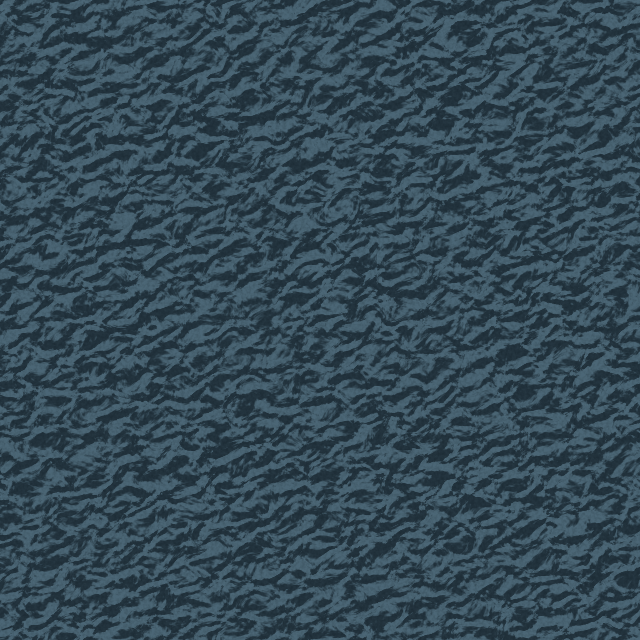
A WebGL 2 fragment shader for this texture:

```glsl
#version 300 es
precision highp float;
// Rough blue-grey stucco: ragged, slanted bumps lit from above.

uniform vec2 u_resolution;
out vec4 fragColor;

const vec3 SHADOW_COLOR = vec3(0.130, 0.194, 0.234);
const vec3 LIT_COLOR = vec3(0.283, 0.386, 0.444);
const float SLANT = 0.36;                     // radians, rising to the right
const vec2 BUMP_FREQUENCY = vec2(38.0, 56.0); // along and across the slant
const vec2 LIGHT_STEP = vec2(-0.0016, 0.0058);

// Integer hash of a lattice point, mapped to 0..1.
float hash(vec2 cell) {
    uvec2 k = uvec2(ivec2(cell)) * uvec2(1597u, 3571u);
    uint n = (k.x ^ (k.y << 7)) + k.y;
    n = (n ^ (n >> 15)) * 73244475u;
    n = (n ^ (n >> 15)) * 73244475u;
    n ^= n >> 16;
    return float(n & 65535u) / 65535.0;
}

float cornerRamp(vec2 cell, vec2 offset) {
    float angle = 6.28319 * hash(cell);
    return dot(vec2(cos(angle), sin(angle)), offset);
}

// Gradient noise, roughly -0.7..0.7.
float gradientNoise(vec2 p) {
    vec2 cell = floor(p);
    vec2 f = p - cell;
    vec2 w = f * f * f * (f * (f * 6.0 - 15.0) + 10.0);
    vec2 e = vec2(1.0, 0.0);
    float low = mix(cornerRamp(cell, f), cornerRamp(cell + e.xy, f - e.xy), w.x);
    float high = mix(cornerRamp(cell + e.yx, f - e.yx), cornerRamp(cell + e.xx, f - e.xx), w.x);
    return mix(low, high, w.y);
}

float fractalNoise(vec2 p, int octaves, float gain) {
    float sum = 0.0;
    float amplitude = 1.0;
    for (int i = 0; i < octaves; i++) {
        sum += amplitude * gradientNoise(p);
        p = mat2(1.76, 0.95, -0.95, 1.76) * p + 17.3;
        amplitude *= gain;
    }
    return sum;
}

vec2 rotate(vec2 p, float angle) {
    float c = cos(angle);
    float s = sin(angle);
    return vec2(c * p.x + s * p.y, c * p.y - s * p.x);
}

// Height of the plaster: warped bumps on top of broader swells.
float plasterHeight(vec2 uv) {
    vec2 p = rotate(uv, SLANT) * BUMP_FREQUENCY;
    vec2 warp = vec2(gradientNoise(p * 0.6 + 41.0), gradientNoise(p * 0.6 + 83.0));
    return fractalNoise(p + 0.7 * warp, 4, 0.52) + 0.35 * gradientNoise(p * 0.45 + 9.0);
}

void main() {
    vec2 uv = gl_FragCoord.xy / min(u_resolution.x, u_resolution.y);

    // Slopes facing the light brighten, hollows and lee sides darken.
    float height = plasterHeight(uv);
    float slope = height - plasterHeight(uv + LIGHT_STEP);
    float relief = 0.55 * height + 0.75 * slope;

    // Slow drift in how strongly the bumps stand out.
    float contrast = 1.0 + 0.35 * gradientNoise(uv * vec2(4.0, 6.0) + 5.0);
    float tone = smoothstep(-0.25, 0.25, relief * contrast);

    // Fine sandy grain, stronger on the lit caps.
    float grain = fractalNoise(uv * 170.0 + 31.0, 2, 0.6);
    tone += grain * mix(0.16, 0.27, tone);

    fragColor = vec4(mix(SHADOW_COLOR, LIT_COLOR, clamp(tone, -0.1, 1.08)), 1.0);
}
```
